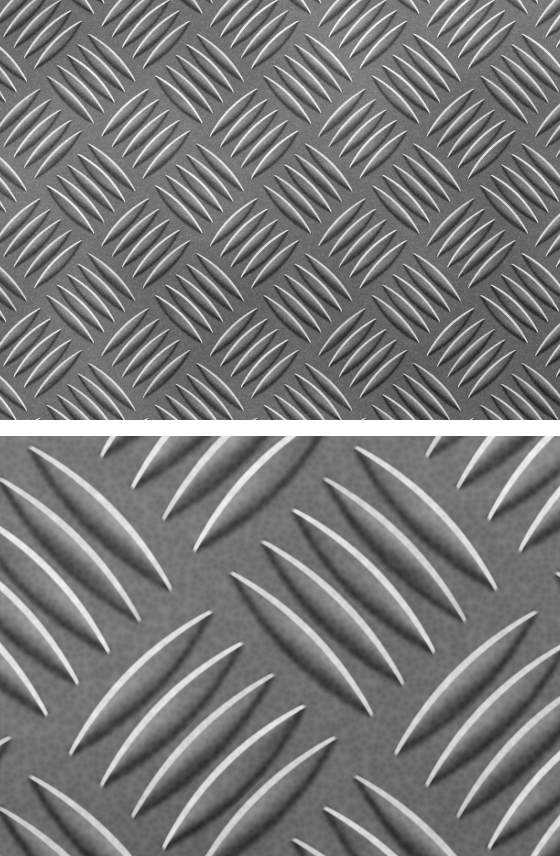
Top, the full canvas; bottom, a detail of the centre.
Write a Shadertoy shader that draws this texture.

```glsl
#define CELL vec2(0.2582, 0.2613)
#define ORIGIN vec2(0.6047, 0.4214)
#define PITCH 0.135
#define HALF_LENGTH 0.315
#define HALF_WIDTH 0.052
#define RIDGE_WIDTH 0.0105
#define SHADOW_WIDTH 0.013
#define PLATE_TONE 0.435
#define RIDGE_TONE 0.89
#define SHADOW_TONE 0.21
#define GRAIN 0.075
#define SHEEN 0.022

float hash(vec2 p) {
    return fract(sin(dot(p, vec2(127.1, 311.7))) * 43758.5);
}

// Distance to the nearest of one random point per square
float cellular(vec2 p) {
    vec2 base = floor(p);
    float nearest = 2.0;
    for (int y = -1; y <= 1; y++) {
        for (int x = -1; x <= 1; x++) {
            vec2 id = base + vec2(x, y);
            vec2 point = id + vec2(hash(id), hash(id + 37.0));
            nearest = min(nearest, distance(p, point));
        }
    }
    return nearest;
}

// Broad uneven reflection over the plate
float sheen(vec2 p) {
    float sum = 0.0;
    float weight = 1.0;
    for (int i = 0; i < 4; i++) {
        sum += weight * sin(p.x * 3.1 + 1.7 * sin(p.y * 4.3 + float(i)));
        p = mat2(1.1, 1.3, -1.3, 1.1) * p + 0.7;
        weight *= 0.65;
    }
    return sum;
}

// Five raised bars per cell; side = 1 leans right, side = -1 leans left
float addBars(float tone, vec2 q, float side, float blur) {
    vec2 id = floor(q + 0.5);
    vec2 local = (q - id) * vec2(side, 1.0);
    float along = (local.x + local.y) * 0.7071;
    float across = (local.y - local.x) * 0.7071;
    float bar = clamp(round(across / PITCH), -2.0, 2.0);
    across -= bar * PITCH;
    float wear = hash(id * 7.0 + vec2(bar, side));

    // Lens outline
    float t = along / HALF_LENGTH;
    float taper = max(1.0 - t * t, 0.0);
    float width = HALF_WIDTH * taper * mix(0.93, 1.05, wear);
    float body = smoothstep(blur, -blur, abs(across) - width);
    float ends = smoothstep(0.0, 0.10, taper);

    // Sloping face, darker toward the lower edge
    float slope = across / max(width, 0.001);
    float face = mix(0.33, 0.55, smoothstep(-0.9, 0.8, slope));
    face += 0.06 * sin(3.0 * t + 2.5 * slope + 3.0 * wear);
    tone = mix(tone, face, body * ends);

    // Shadow under the bar
    float shadow = (across + width) / SHADOW_WIDTH;
    tone = mix(tone, SHADOW_TONE, 0.85 * ends * exp(-shadow * shadow));

    // Polished ridge along the upper edge
    float thickness = RIDGE_WIDTH * mix(0.55, 1.0, taper);
    float ridge = abs(across - width + thickness) - thickness;
    float shine = smoothstep(blur, -blur, ridge) * ends;
    return mix(tone, RIDGE_TONE, shine * mix(0.78, 1.0, wear));
}

void mainImage(out vec4 fragColor, in vec2 fragCoord) {
    vec2 p = fragCoord / iResolution.y;
    vec2 q = (p - ORIGIN) / CELL;
    float blur = max(0.7 / (iResolution.y * CELL.y), 0.004);

    // Bars of both directions, half a cell apart
    float tone = addBars(PLATE_TONE, q, 1.0, blur);
    tone = addBars(tone, q - 0.5, -1.0, blur);

    // Uneven light and fine pitted grain
    tone += SHEEN * sheen(p) + 0.06 * (p.y - 0.5);
    tone += GRAIN * (cellular(p * 170.0) - 0.42);
    tone += 0.5 * GRAIN * (cellular(p * vec2(45.0, 60.0)) - 0.42);

    fragColor = vec4(vec3(clamp(tone, 0.0, 1.0)), 1.0);
}
```
